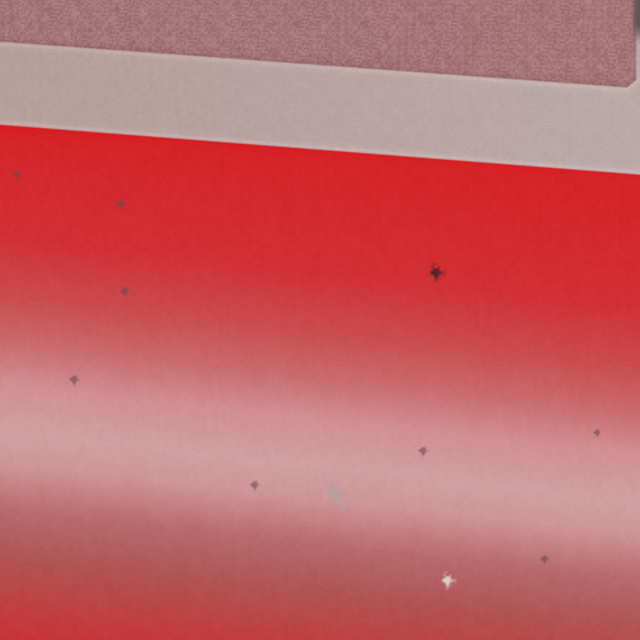
Give the GLSL for this texture, as a Shadertoy shader.

```glsl
// Glossy red painted metal under a pale trim strip and a grainy mauve panel.
// A tilted colour ramp gives the soft highlight; straight edges cut the strips,
// while value noise adds grain and a hashed grid scatters small blemishes.

float hash(vec2 p) {
    return fract(sin(dot(p, vec2(127.1, 311.7))) * 43758.5453);
}

float noise(vec2 p) {
    vec2 i = floor(p), f = fract(p);
    f = f * f * (3.0 - 2.0 * f);
    return mix(mix(hash(i), hash(i + vec2(1, 0)), f.x),
               mix(hash(i + vec2(0, 1)), hash(i + vec2(1, 1)), f.x), f.y);
}

float ramp(float from, float to, float x) {
    return clamp((x - from) / (to - from), 0.0, 1.0);
}

// Paint colour along the height of the curved surface
vec3 paint(float h) {
    vec3 c = mix(vec3(0.79, 0.20, 0.21), vec3(0.75, 0.25, 0.26), ramp(0.0, 0.055, h));
    c = mix(c, vec3(0.69, 0.33, 0.33), ramp(0.055, 0.13, h));
    c = mix(c, vec3(0.72, 0.42, 0.43), ramp(0.13, 0.205, h));
    c = mix(c, vec3(0.81, 0.585, 0.585), ramp(0.205, 0.275, h));
    c = mix(c, vec3(0.82, 0.625, 0.625), ramp(0.275, 0.325, h));
    c = mix(c, vec3(0.82, 0.56, 0.57), ramp(0.325, 0.40, h));
    c = mix(c, vec3(0.79, 0.42, 0.43), ramp(0.40, 0.465, h));
    c = mix(c, vec3(0.79, 0.30, 0.315), ramp(0.465, 0.535, h));
    c = mix(c, vec3(0.82, 0.19, 0.205), ramp(0.535, 0.63, h));
    return mix(c, vec3(0.835, 0.145, 0.16), ramp(0.63, 0.78, h));
}

// Soft blot with a ragged outline
float blot(vec2 p, float radius) {
    float ragged = radius * (0.55 + 0.9 * noise(p * 220.0 + 40.0));
    return 1.0 - smoothstep(0.25 * ragged, 1.3 * ragged, length(p));
}

vec3 addBlemishes(vec3 c, vec2 uv) {
    // Scattered grey pits, looking into neighbouring cells
    vec2 cell = floor(uv * 8.0);
    for (int j = -1; j <= 1; j++) {
        for (int i = -1; i <= 1; i++) {
            vec2 id = cell + vec2(i, j);
            vec2 centre = (id + vec2(hash(id + 3.1), hash(id + 8.7))) / 8.0;
            float present = step(0.76, hash(id + 17.3));
            float radius = mix(0.005, 0.009, hash(id + 5.9));
            c = mix(c, vec3(0.40, 0.29, 0.31), 0.6 * present * blot(uv - centre, radius));
        }
    }
    // Deep pit, pale scratch and bright chip
    c = mix(c, vec3(0.25, 0.13, 0.16), 0.85 * blot(uv - vec2(0.681, 0.574), 0.011));
    vec2 s = uv - vec2(0.522, 0.230);
    s = vec2(s.x + 0.5 * s.y, 0.5 * s.y);
    c = mix(c, vec3(0.68, 0.63, 0.64), 0.8 * blot(s, 0.011));
    return mix(c, vec3(0.88, 0.84, 0.82), 0.9 * blot(uv - vec2(0.699, 0.093), 0.010));
}

void mainImage(out vec4 fragColor, in vec2 fragCoord) {
    vec2 uv = fragCoord / iResolution.xy;
    float aa = 1.2 / iResolution.y;
    float grain = noise(uv * 330.0) - 0.5;
    float mottle = noise(uv * vec2(110.0, 75.0)) - 0.5;

    // Red body, its highlight sloping down to the right
    float waver = 0.006 * (noise(uv * vec2(45.0, 12.0)) - 0.5);
    vec3 col = paint(uv.y + 0.11 * uv.x + waver);
    col += 0.018 * grain + 0.014 * mottle * vec3(0.6, 1.0, 1.0);
    col = addBlemishes(col, uv);

    // Saturated rim just beneath the trim
    float low = uv.y - (0.805 - 0.078 * uv.x);
    float rim = exp(-abs(low) * 110.0) * (1.0 - 0.5 * uv.x);
    col = mix(col, vec3(0.86, 0.06, 0.08), 0.6 * rim);

    // Pale trim strip with a light lower lip
    vec3 trim = mix(vec3(0.71, 0.62, 0.61), vec3(0.74, 0.66, 0.66), uv.x);
    trim += 0.025 * grain + 0.012 * mottle;
    trim += 0.06 * exp(-abs(low - 0.004) * 350.0);

    // Panel edge, chamfered near its right end
    float edge = max(0.935 - 0.073 * uv.x, 0.863 + 0.8 * (uv.x - 0.979));
    float high = uv.y - edge;
    trim += 0.05 * exp(-abs(high + 0.004) * 280.0);
    col = mix(col, trim, smoothstep(-aa, aa, low));

    // Grainy mauve panel
    vec3 panel = mix(vec3(0.64, 0.46, 0.48), vec3(0.65, 0.46, 0.47), uv.x);
    panel += 0.10 * grain + 0.03 * mottle;
    panel -= 0.06 * exp(-abs(high) * 200.0);
    float inside = smoothstep(-aa, aa, high) * smoothstep(0.994 + aa, 0.994 - aa, uv.x);
    col = mix(col, panel, inside);

    // Dark gap beside the upper right of the panel
    float gap = smoothstep(0.984, 0.997, uv.x) * smoothstep(0.925, 0.965, uv.y);
    col = mix(col, vec3(0.34, 0.27, 0.29), 0.85 * gap);

    fragColor = vec4(clamp(col, 0.0, 1.0), 1.0);
}
```
